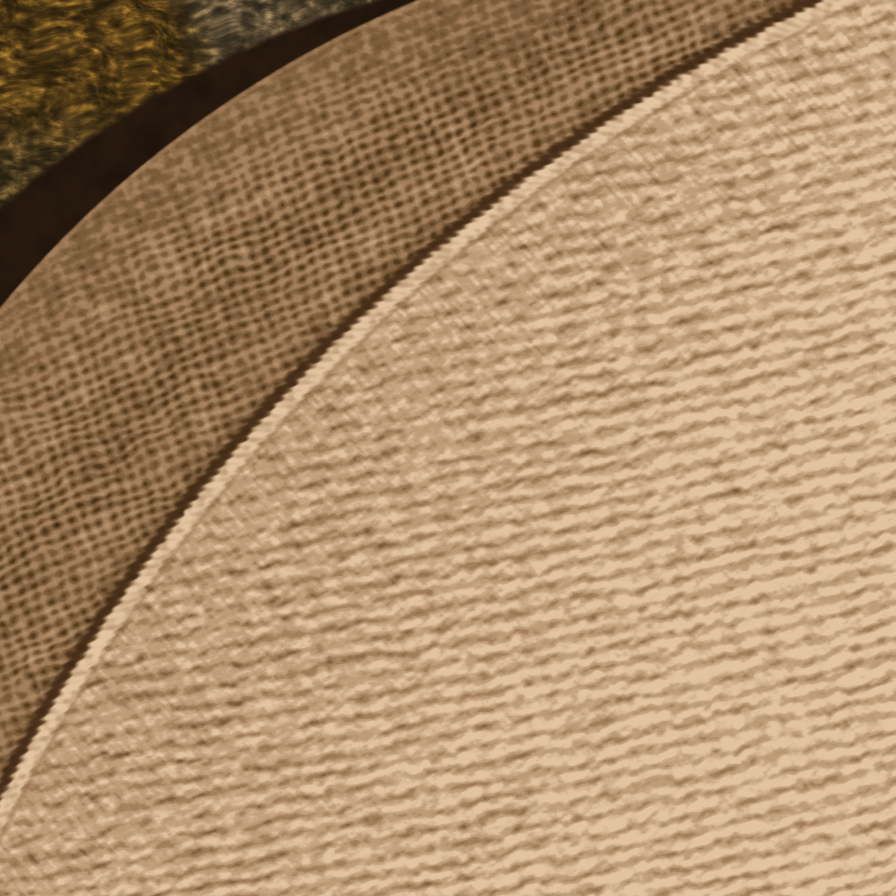
A three.js fragment shader for this texture:

```glsl
varying vec2 vUv;

const float TAU = 6.2831853;

float hash(vec2 p) {
  return fract(sin(dot(p, vec2(127.1, 311.7))) * 43758.5453);
}

float noise(vec2 p) {
  vec2 cell = floor(p);
  vec2 f = fract(p);
  f = f * f * (3.0 - 2.0 * f);
  float low = mix(hash(cell), hash(cell + vec2(1.0, 0.0)), f.x);
  float high = mix(hash(cell + vec2(0.0, 1.0)), hash(cell + 1.0), f.x);
  return mix(low, high, f.y);
}

float fbm(vec2 p) {
  float sum = 0.0;
  float gain = 0.5;
  for (int i = 0; i < 4; i++) {
    sum += gain * noise(p);
    p = mat2(1.6, 1.2, -1.2, 1.6) * p + 3.7;
    gain *= 0.5;
  }
  return sum;
}

float circle(vec2 p, vec2 center, float radius) {
  return length(p - center) - radius;
}

float stroke(float d, float halfWidth, float blur) {
  return 1.0 - smoothstep(halfWidth - blur, halfWidth + blur, abs(d));
}

// Five-step tan ramp from shadow to highlight
vec3 clothTone(float t) {
  vec3 c = mix(vec3(0.13, 0.09, 0.05), vec3(0.33, 0.23, 0.11), smoothstep(0.0, 0.2, t));
  c = mix(c, vec3(0.48, 0.36, 0.23), smoothstep(0.2, 0.4, t));
  c = mix(c, vec3(0.64, 0.50, 0.36), smoothstep(0.4, 0.6, t));
  c = mix(c, vec3(0.74, 0.61, 0.47), smoothstep(0.6, 0.75, t));
  return mix(c, vec3(0.89, 0.77, 0.63), smoothstep(0.75, 1.0, t));
}

// Blurred golden ground behind the fabric
vec3 backdrop(vec2 p) {
  float fiber = fbm(p * vec2(70.0, 150.0) + 2.0 * noise(p * 30.0));
  float strand = noise(p * vec2(150.0, 50.0));
  float light = 0.22 + 1.1 * fiber * fiber * (0.6 + 0.8 * strand);
  float gray = smoothstep(0.19, 0.25, p.x + 0.4 * (p.y - 0.95));
  vec3 tint = mix(vec3(0.62, 0.45, 0.17), vec3(0.66, 0.55, 0.38), gray);
  tint = mix(tint, vec3(0.54, 0.43, 0.23), smoothstep(0.90, 0.80, p.y));
  return tint * light * 1.1;
}

// Ribbed cloth with soft grooves broken by short stitches
vec3 ribbedCloth(vec2 p, float inside) {
  float across = p.y - 0.14 * p.x - 0.05 * p.x * p.x;
  float warp = 0.007 * (noise(p * vec2(22.0, 30.0)) - 0.5);
  warp += 0.006 * (noise(p * vec2(95.0, 75.0)) - 0.5);
  float phase = (across + warp) * 49.0;
  float wave = 0.5 + 0.5 * sin(phase * TAU);
  float wear = noise(vec2(p.x * 50.0, phase));
  float groove = pow(1.0 - wave, 1.8) * mix(0.35, 1.2, wear);
  // Slanted stitches, yarn grain and fine crossing fibers
  float stitch = noise(vec2(p.x * 85.0 + p.y * 25.0, (p.y - 0.4 * p.x) * 185.0));
  float grain = fbm(vec2(p.x * 120.0, across * 190.0) + 11.0);
  float fiber = noise(vec2((p.x - p.y) * 40.0, (p.x + p.y) * 190.0));
  float ribs = smoothstep(-0.05, 0.25, inside);
  float light = 0.76 + 0.13 * smoothstep(-0.1, 1.0, p.x - 0.45 * p.y + 0.1);
  light += 0.03 * smoothstep(0.0, 0.4, inside);
  light += mix(0.06, 0.11, ribs) * (wave - 0.25) - mix(0.15, 0.21, ribs) * groove;
  light += 0.25 * (stitch - 0.5) * (1.2 - 0.5 * wave) + 0.34 * (grain - 0.47);
  light += mix(0.16, 0.06, ribs) * (fiber - 0.5);
  float thread = sin((p.x + 0.6 * p.y) * 68.0 * TAU + 3.0 * wear);
  light += 0.03 * thread * (1.0 - smoothstep(0.0, 0.3, inside));
  return clothTone(light);
}

// Interlaced weave of uneven threads on the outer band
vec3 wovenBand(vec2 p, float seam, float rim) {
  vec2 q = p + 0.008 * (vec2(noise(p * 24.0), noise(p * 24.0 + 9.0)) - 0.5);
  q += 0.004 * (vec2(noise(p * 80.0), noise(p * 80.0 + 5.0)) - 0.5);
  vec2 threads = vec2(q.x + 0.30 * q.y, q.y - 0.42 * q.x) * vec2(62.0, 78.0);
  float warpThread = sin(threads.x * TAU);
  float weftThread = sin(threads.y * TAU);
  float knot = 0.42 * warpThread + 0.58 * weftThread - 0.2 * warpThread * weftThread;
  float relief = smoothstep(0.01, 0.13, -rim) * (0.65 + 0.7 * noise(p * 14.0));
  float light = 0.47 + 0.04 * relief + mix(0.07, 0.19, relief) * knot;
  light += 0.13 * (noise(threads) - 0.5);
  light += 0.30 * (fbm(p * vec2(110.0, 140.0)) - 0.47);
  light -= 0.08 * stroke(seam - 0.12, 0.04, 0.04);
  light -= 0.10 * (1.0 - smoothstep(0.015, 0.05, seam));
  return clothTone(light);
}

void main() {
  vec2 p = vUv;
  vec2 seamCenter = vec2(1.783, -0.809);
  float seam = circle(p, seamCenter, 2.0);
  float rim = circle(p, vec2(0.924, -0.109), 1.2);
  float shade = circle(p, vec2(0.739, -0.069), 1.115);

  // Layers from back to front
  vec3 color = backdrop(p);
  vec3 darkFold = vec3(0.14, 0.09, 0.05) * (0.75 + 0.5 * fbm(p * 40.0));
  color = mix(darkFold, color, smoothstep(-0.004, 0.006, shade));
  color = mix(wovenBand(p, seam, rim), color, smoothstep(-0.002, 0.002, rim));
  color = mix(color, vec3(0.66, 0.50, 0.35), 0.5 * stroke(rim + 0.003, 0.002, 0.002));
  color = mix(ribbedCloth(p, -seam), color, smoothstep(-0.003, 0.003, seam));

  // Soft twisted piping beside its frayed shadow
  float angle = atan(p.y - seamCenter.y, seamCenter.x - p.x);
  float twist = sin(angle * 165.0 * TAU + seam * 500.0);
  float fray = 0.0012 * twist + 0.003 * (noise(p * 110.0) - 0.5);
  color = mix(color, vec3(0.25, 0.16, 0.08), 0.9 * stroke(seam - 0.011 - fray, 0.0055, 0.004));
  color = mix(color, vec3(0.56, 0.42, 0.28), 0.5 * stroke(seam + 0.015, 0.002, 0.004));
  vec3 piping = clothTone(0.92 + 0.04 * twist + 0.25 * (noise(p * 120.0) - 0.5));
  color = mix(color, piping, stroke(seam + 0.004 - fray, 0.0075, 0.003));

  gl_FragColor = vec4(color, 1.0);
}
```
